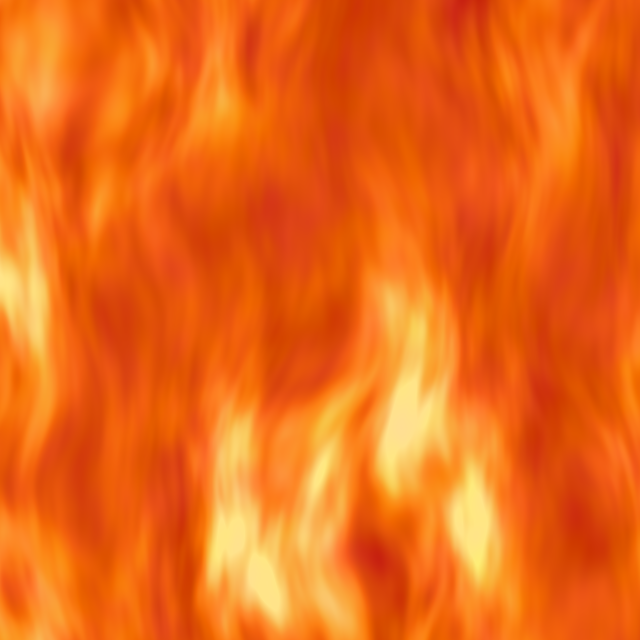
Write a WebGL 2 fragment shader that draws this texture.

```glsl
#version 300 es
precision highp float;
// Soft wall of orange flame with upright streaks and pale hot spots.

uniform vec2 u_resolution;
out vec4 fragColor;

vec2 randomDirection(vec2 cell) {
    float angle = 6.2832 * fract(sin(dot(cell, vec2(127.1, 311.7))) * 43758.5453);
    return vec2(cos(angle), sin(angle));
}

// Gradient noise, centred on zero
float noise(vec2 p) {
    vec2 cell = floor(p);
    vec2 f = fract(p);
    vec2 w = f * f * (3.0 - 2.0 * f);
    float a = dot(randomDirection(cell), f);
    float b = dot(randomDirection(cell + vec2(1, 0)), f - vec2(1, 0));
    float c = dot(randomDirection(cell + vec2(0, 1)), f - vec2(0, 1));
    float d = dot(randomDirection(cell + vec2(1, 1)), f - vec2(1, 1));
    return mix(mix(a, b, w.x), mix(c, d, w.x), w.y);
}

// Blend to the next colour as heat passes between two levels
vec3 heatStep(vec3 cooler, vec3 hotter, float low, float high, float heat) {
    return mix(cooler, hotter, clamp((heat - low) / (high - low), 0.0, 1.0));
}

vec3 flameColor(float heat) {
    vec3 color = vec3(0.77, 0.13, 0.03);
    color = heatStep(color, vec3(0.85, 0.28, 0.03), -2.4, -1.1, heat);
    color = heatStep(color, vec3(0.95, 0.38, 0.04), -1.1, -0.1, heat);
    color = heatStep(color, vec3(0.99, 0.49, 0.10), -0.1, 0.64, heat);
    color = heatStep(color, vec3(0.99, 0.56, 0.17), 0.64, 1.2, heat);
    color = heatStep(color, vec3(0.98, 0.66, 0.25), 1.2, 1.7, heat);
    color = heatStep(color, vec3(0.98, 0.77, 0.38), 1.7, 2.3, heat);
    return heatStep(color, vec3(1.0, 0.90, 0.52), 2.3, 3.2, heat);
}

void main() {
    vec2 p = gl_FragCoord.xy / u_resolution.y;

    // Bend and lean the upright streaks
    p.x += 0.10 * noise(p * vec2(3.0, 2.4) + 17.3);
    p.x += 0.03 * noise(p * vec2(8.0, 5.0) + 41.9);
    p.y += 0.08 * noise(p * vec2(6.0, 2.5) + 73.1);

    // Broad dark and bright masses
    float mass = noise(p * vec2(3.1, 1.7) + vec2(5.7, 9.2));

    // Tongues, streaks and fine hairs
    float detail = 0.80 * noise(p * vec2(7.0, 3.0) + 23.4);
    detail += 0.60 * noise(p * vec2(15.0, 6.0) + 51.6);
    detail += 0.33 * noise(p * vec2(33.0, 12.0) + 88.2);
    detail += 0.12 * noise(p * vec2(70.0, 18.0) + 131.5);

    // Bright masses carry more detail than dark ones
    float heat = 3.14 * (mass + detail * (1.0 + 1.6 * mass));
    vec3 color = flameColor(heat);

    // Slight drift between rosy and golden orange
    float tint = noise(p * vec2(11.0, 7.0) + 203.7) + 0.5 * noise(p * vec2(38.0, 20.0) + 167.2);
    color += tint * vec3(0.01, -0.05, 0.10);

    fragColor = vec4(clamp(color, 0.0, 1.0), 1.0);
}
```
